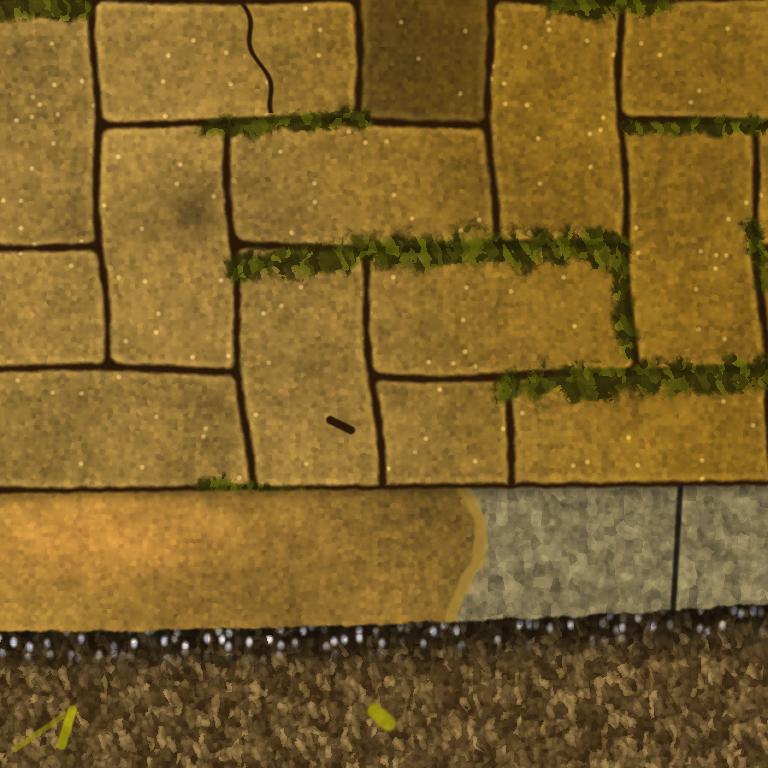
Give the GLSL for this texture, as a three.js fragment shader.

```glsl
// Worn herringbone brick paving above a stone curb and a wet gravel road.
// Bricks are boxes on a sheared 4-step grid; cellular noise gives grain and
// gravel, layered sines give stains and ragged edges.
#define BRICK_PITCH vec2(.1712, .1608)
#define GRID_ORIGIN vec2(-.0488, -.0013)
#define GRID_BEND .083
#define JOINT .0042
#define CORNER .011
#define BRICK_PALE vec3(.60, .47, .22)
#define BRICK_GOLD vec3(.53, .39, .11)
#define JOINT_DARK vec3(.16, .09, .03)
#define CURB_SAND vec3(.60, .455, .19)
#define CURB_GREY vec3(.51, .46, .32)
#define ROAD_DARK vec3(.20, .14, .06)
#define ROAD_PALE vec3(.58, .47, .28)

varying vec2 vUv;

vec2 hash2(vec2 p) {
  return fract(sin(vec2(dot(p, vec2(127.1, 311.7)), dot(p, vec2(269.5, 183.3)))) * 4375.85);
}

// Cellular noise: distance to the nearest point, random value of its cell
vec2 cells(vec2 p) {
  vec2 best = vec2(9.);
  for (int j = -1; j <= 1; j++)
    for (int i = -1; i <= 1; i++) {
      vec2 c = floor(p) + vec2(i, j);
      float d = distance(p, c + .15 + .7 * hash2(c));
      if (d < best.x) best = vec2(d, hash2(c + 17.).x);
    }
  return best;
}

// Layered, rotated sines
float waves(vec2 p) {
  float sum = 0., amp = .5;
  for (int i = 0; i < 5; i++) {
    p = mat2(.8, .6, -.6, .8) * p * 1.7 + 1.3;
    sum += amp * sin(p.x + 1.4 * sin(p.y * .7)) * cos(p.y + sin(p.x * .6));
    amp *= .65;
  }
  return sum;
}

// Distance to the segment ends.xy - ends.zw, in units of its width
float seg(vec2 p, vec4 ends, float width) {
  vec2 ab = ends.zw - ends.xy, ap = p - ends.xy;
  return length(ap - ab * clamp(dot(ap, ab) / dot(ab, ab), 0., 1.)) / width;
}

float stroke(vec2 p, vec4 ends, float width) {
  return 1. - smoothstep(.5, 1., seg(p, ends, width));
}

// Distance to the brick edge (negative inside) and the brick centre
float herringbone(vec2 q, out vec2 centre) {
  vec2 g = (q - GRID_ORIGIN - vec2(GRID_BEND * q.y * q.y, 0.)) / BRICK_PITCH;
  g += .02 * vec2(sin(g.y * 4. + g.x), sin(g.x * 2.3 + 2. * g.y));
  g.y -= .1 * exp(-60. * pow(distance(q, vec2(.57, .49)), 2.));
  vec2 cell = floor(g);
  float part = mod(cell.x - cell.y, 4.);
  bool upright = part < .5 || part > 2.5;
  float mid = part < (upright ? .5 : 1.5) ? 1. : 0.;
  centre = cell + (upright ? vec2(.5, mid) : vec2(mid, .5));
  vec2 size = upright ? vec2(.5, 1.) : vec2(1., .5);
  vec2 e = (abs(g - centre) - size) * BRICK_PITCH + JOINT + CORNER;
  return length(max(e, 0.)) + min(max(e.x, e.y), 0.) - CORNER;
}

// Distance to the mossy joints
float mossDistance(vec2 q) {
  float d = seg(q, vec4(.27, .168, .475, .155), .012);
  d = min(d, seg(q, vec4(.82, .165, 1., .165), .011));
  d = min(d, seg(q, vec4(.315, .348, .46, .333), .019));
  d = min(d, seg(q, vec4(.47, .327, .8, .322), .023));
  d = min(d, seg(q, vec4(.806, .32, .815, .46), .013));
  d = min(d, seg(q, vec4(.66, .503, 1., .487), .02));
  d = min(d, seg(q, vec4(.72, .005, .86, 0.), .018));
  d = min(d, seg(q, vec4(0., .01, .11, .01), .016));
  d = min(d, seg(q, vec4(.98, .3, 1., .37), .014));
  return min(d, seg(q, vec4(.27, .635, .42, .648), .013));
}

void main() {
  vec2 q = vec2(vUv.x, 1. - vUv.y); // y runs down
  float stain = waves(q * 9.), ragged = waves(q * 45.);
  vec2 grain = cells(q * 130.), pit = cells(q * 62.), centre;
  float speck = (grain.y - .5) * (1. - grain.x);
  float toCurb = q.y - .642 + .01 * q.x - .002 * ragged;
  float toRoad = q.y - .821 + .035 * q.x * q.x - .003 * ragged;

  // Bricks with pale rims and grit
  float d = max(herringbone(q, centre) + .002 * ragged, toCurb + .006);
  vec3 col = mix(BRICK_PALE, BRICK_GOLD, smoothstep(.25, .8, q.x - .5 * q.y + .15));
  col *= .95 + .1 * hash2(centre).x + .12 * stain + .1 * ragged + .34 * speck;
  col *= 1. - .32 * step(distance(centre, vec2(3.5, 0.)), .1);
  col += vec3(.24, .23, .18) * step(pit.y, .07) * smoothstep(.28, .08, pit.x);
  col += vec3(.07, .06, .03) * smoothstep(-.013, -.005, d);
  col *= 1. - .4 * exp(-30. * distance(q, vec2(.248, .273)));
  col = mix(col, JOINT_DARK, smoothstep(-.004, .003, d));

  // Crack and twig
  float crackX = .312 + .32 * q.y + .006 * sin(q.y * 75.);
  float crack = smoothstep(.005, .001, abs(q.x - crackX)) * step(q.y, .147);
  col = mix(col, JOINT_DARK, max(crack, stroke(q, vec4(.43, .547, .457, .56), .007)));

  // Moss
  float blade = cells(q * vec2(110., 70.) + ragged).y;
  float moss = smoothstep(1.35, .5, mossDistance(q) + .65 * ragged + .3 * blade - .15);
  col = mix(col, mix(vec3(.14, .13, .02), vec3(.38, .40, .05), blade * blade), moss * .88);

  // Curb: glowing sandstone, pale lip, two grey stones
  vec2 glow = (q - vec2(.13, .7)) / vec2(.19, .06);
  vec3 curb = CURB_SAND * (1.06 - .36 * q.x + .15 * stain + .1 * ragged + .3 * speck);
  curb += vec3(.18, .1, .05) * exp(-dot(glow, glow));
  float chip = cells(q * vec2(85., 60.) + .5 * stain).y - .5;
  float lip = q.x - .611 - .02 * sin((q.y - .645) * 28.) - .004 * ragged;
  vec3 grey = CURB_GREY * (1. + .28 * chip + .2 * ragged + .3 * speck);
  curb = mix(curb, grey, smoothstep(-.002, .003, lip));
  curb = mix(curb, vec3(.65, .52, .22), .8 * smoothstep(.012, .005, abs(lip + .003)));
  curb *= 1. - .75 * smoothstep(.006, .001, abs(q.x - .882 + .06 * (q.y - .7)));
  curb *= .75 + .25 * smoothstep(0., .018, toCurb);
  col = mix(col, curb, smoothstep(-.003, .003, toCurb));

  // Gravel with wet sparkles along the curb
  vec2 gravel = cells(q * vec2(115., 75.) + .8 * ragged), drop = cells(q * vec2(72., 52.));
  float shine = .14 + .8 * gravel.y * gravel.y * (1.2 - gravel.x) + .2 * ragged + .5 * speck;
  vec3 road = mix(ROAD_DARK, ROAD_PALE, clamp(shine, 0., 1.));
  road *= mix(.4, 1.1, smoothstep(0., .08, toRoad));
  float band = (toRoad - .017) / .017;
  float wet = exp(-band * band) * (1. - .4 * q.x);
  road += wet * smoothstep(.5, .1, drop.x) * smoothstep(.35, .8, drop.y)
    * mix(vec3(.5, .56, .75), vec3(.9), grain.y);

  // Leaves and stem
  float leaf = max(stroke(q, vec4(.488, .926, .506, .942), .013),
    stroke(q, vec4(.094, .925, .08, .97), .008));
  leaf = max(leaf, .6 * stroke(q, vec4(.02, .975, .085, .93), .005));
  road = mix(road, vec3(.58, .54, .07) * (1. + .2 * ragged), leaf);
  col = mix(col, road, smoothstep(-.002, .003, toRoad));

  gl_FragColor = vec4(col, 1.);
}
```
